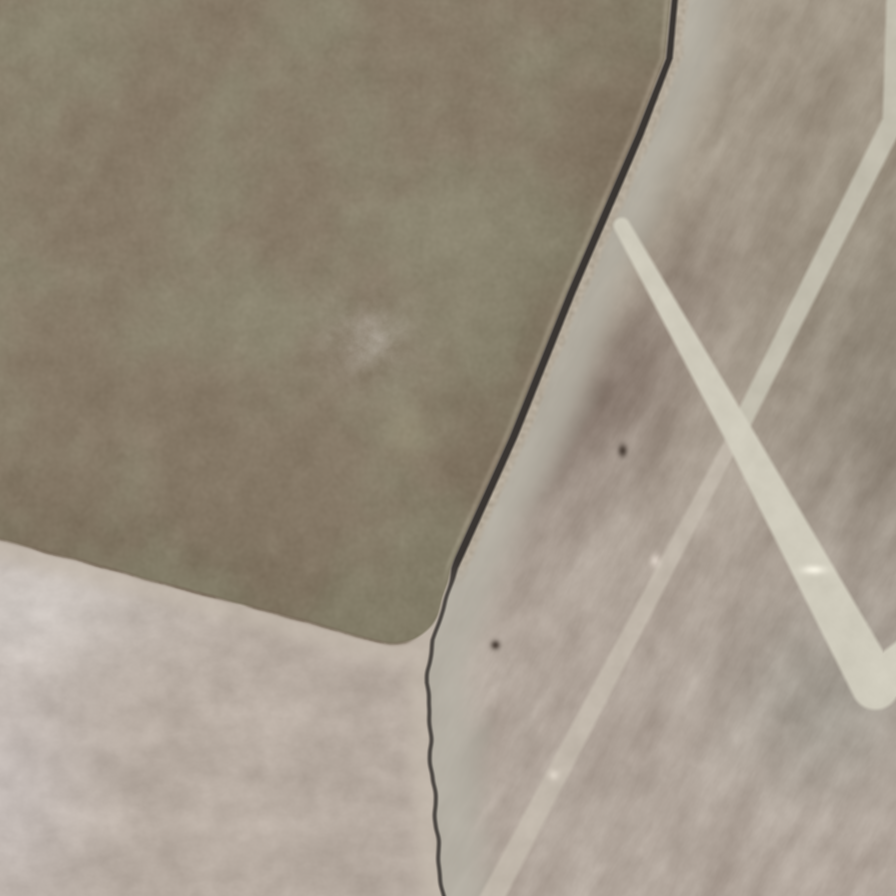
Write a Shadertoy shader that draws this texture.

```glsl
// Worn stone paving: a dark slab, a cracked seam and pale crossing stripes.

vec2 hashGradient(vec2 cell) {
    vec2 h = vec2(dot(cell, vec2(127.1, 311.7)), dot(cell, vec2(269.5, 183.3)));
    return fract(sin(h) * 43758.5) * 2.0 - 1.0;
}

float gradientNoise(vec2 p) {
    vec2 i = floor(p), f = p - i;
    vec2 u = f * f * f * (f * (f * 6.0 - 15.0) + 10.0);
    float a = dot(hashGradient(i), f);
    float b = dot(hashGradient(i + vec2(1, 0)), f - vec2(1, 0));
    float c = dot(hashGradient(i + vec2(0, 1)), f - vec2(0, 1));
    float d = dot(hashGradient(i + 1.0), f - 1.0);
    return mix(mix(a, b, u.x), mix(c, d, u.x), u.y);
}

float fbm(vec2 p) {
    float sum = 0.0, amp = 0.6;
    for (int i = 0; i < 5; i++) {
        sum += amp * gradientNoise(p);
        p = mat2(1.6, 1.2, -1.2, 1.6) * p + 3.7;
        amp *= 0.55;
    }
    return sum;
}

// Soft round spot, 1 at its centre
float glow(vec2 p, vec2 centre, vec2 size) {
    vec2 q = (p - centre) / size;
    return exp(-dot(q, q));
}

// Coverage of a segment whose half width runs from wa to wb
float stripe(vec2 p, vec2 a, vec2 b, float wa, float wb) {
    vec2 ab = b - a;
    float t = clamp(dot(p - a, ab) / dot(ab, ab), 0.0, 1.0);
    float d = length(p - a - ab * t) - mix(wa, wb, t);
    return 1.0 - smoothstep(-0.003, 0.003, d);
}

// Horizontal place of the seam at height y
float seamX(float y) {
    const vec2 knots[11] = vec2[11](
        vec2(0.495, 0.0), vec2(0.487, 0.089), vec2(0.482, 0.154), vec2(0.477, 0.238),
        vec2(0.483, 0.286), vec2(0.507, 0.366), vec2(0.573, 0.512), vec2(0.638, 0.674),
        vec2(0.714, 0.85), vec2(0.747, 0.935), vec2(0.753, 1.0));
    float x = knots[0].x;
    for (int i = 0; i < 10; i++) {
        float t = clamp((y - knots[i].y) / (knots[i + 1].y - knots[i].y), 0.0, 1.0);
        x += t * (knots[i + 1].x - knots[i].x);
    }
    return x;
}

void mainImage(out vec4 fragColor, in vec2 fragCoord) {
    vec2 p = fragCoord / iResolution.xy;
    float broad = fbm(p * 5.0), fine = fbm(p * 28.0 + 9.0), grain = gradientNoise(p * 150.0);
    float upper = smoothstep(0.34, 0.38, p.y);

    // Signed distances to the seam and to the slab with its rounded corner
    float wobble = 0.006 * gradientNoise(vec2(p.y * 38.0, 2.5)) * (1.0 - upper);
    float seam = (p.x - seamX(p.y) - wobble) * mix(0.99, 0.92, upper);
    float ledge = (0.398 - 0.27 * p.x - p.y) * 0.965 + 0.002 * gradientNoise(p * 30.0);
    vec2 corner = vec2(seam + 0.004, ledge) + 0.05;
    float slab = length(max(corner, 0.0)) + min(max(corner.x, corner.y), 0.0) - 0.05;

    // Right paving with slanted weathering
    vec2 slant = vec2(dot(p, vec2(0.88, -0.47)), dot(p, vec2(0.47, 0.88)));
    float streaks = fbm(slant * vec2(24.0, 7.0));
    vec3 right = mix(vec3(0.69, 0.645, 0.605), vec3(0.645, 0.605, 0.545), smoothstep(0.2, 0.8, p.y));
    right -= vec3(0.09, 0.085, 0.085) * glow(p, vec2(0.99, 0.57), vec2(0.13, 0.24));
    right -= vec3(0.07, 0.08, 0.07) * glow(slant, vec2(0.36, 0.86), vec2(0.06, 0.2));
    right -= vec3(0.06, 0.065, 0.06) * glow(slant, vec2(0.325, 0.80), vec2(0.025, 0.16));
    right += vec3(-0.04, -0.02, -0.02) * glow(p, vec2(0.92, 0.22), vec2(0.1));
    right += vec3(0.13, 0.14, 0.14) * streaks + 0.07 * fine + 0.03 * broad;
    float margin = 1.0 - smoothstep(0.025, 0.075, seam + 0.03 * streaks);
    right = mix(right, vec3(0.705, 0.69, 0.645) + 0.05 * streaks, margin * 0.8);
    float lip = 1.0 - smoothstep(0.009, 0.017, seam + 0.005 * fine);
    right = mix(right, vec3(0.70, 0.655, 0.59) + 0.1 * grain, lip * upper * 0.8);

    // Crossing stripes
    vec3 paint = vec3(0.80, 0.785, 0.725) + 0.05 * fine;
    float wide = stripe(p, vec2(0.694, 0.748), vec2(0.823, 0.518), 0.009, 0.016);
    wide = max(wide, stripe(p, vec2(0.823, 0.518), vec2(0.977, 0.235), 0.016, 0.027));
    wide = max(wide, stripe(p, vec2(0.977, 0.235), vec2(1.05, 0.29), 0.025, 0.025));
    float thin = stripe(p, vec2(0.997, 0.865), vec2(0.823, 0.518), 0.012, 0.010);
    thin = max(thin, stripe(p, vec2(0.999, 1.02), vec2(0.997, 0.865), 0.009, 0.012));
    float faint = stripe(p, vec2(0.823, 0.518), vec2(0.545, -0.01), 0.008, 0.013);
    right = mix(right, vec3(0.765, 0.73, 0.68) + 0.06 * fine, faint * 0.85);
    right = mix(right, paint - 0.03, thin * 0.9);
    right = mix(right, paint + 0.02, wide * 0.95);

    // Lower left paving, paler toward the left and along its rims
    vec3 left = vec3(0.715, 0.67, 0.63) + 0.08 * fine + 0.09 * fbm(p * vec2(9.0, 18.0));
    left += vec3(0.07, 0.085, 0.10) * glow(p, vec2(0.02, 0.33), vec2(0.17, 0.08));
    left += vec3(0.06, 0.07, 0.09) * glow(p, vec2(0.0, 0.12), vec2(0.10, 0.15));
    float rim = max(smoothstep(-0.035, -0.012, seam), 1.0 - smoothstep(0.008, 0.035, slab));
    left = mix(left, vec3(0.755, 0.715, 0.665) + 0.04 * fine, rim * 0.7);

    // Dark slab with mossy and brown blotches
    vec3 dark = mix(vec3(0.535, 0.485, 0.415), vec3(0.535, 0.51, 0.43), smoothstep(-0.2, 0.25, broad));
    dark += 0.055 * fine + 0.06 * broad + 0.02 * grain;
    dark -= 0.05 * smoothstep(-0.14, 0.0, slab) * (1.0 - 0.5 * p.y);
    dark += vec3(0.07, 0.075, 0.09) * glow(p, vec2(0.41, 0.62), vec2(0.045, 0.04)) * (0.8 + 2.0 * fine);
    dark += vec3(0.04, 0.045, 0.035) * glow(p, vec2(0.455, 0.515), vec2(0.025, 0.03));

    // Join the pieces, then draw the edge and the seam
    vec3 col = mix(left, right, smoothstep(-0.002, 0.002, seam));
    col = mix(col, dark, 1.0 - smoothstep(-0.002, 0.002, slab));
    float edgeLine = exp(-pow(slab / 0.0022, 2.0)) * smoothstep(0.02, 0.0, abs(ledge));
    col = mix(col, vec3(0.42, 0.36, 0.30), edgeLine * (0.45 + fine) * step(seam, 0.0));
    col += 0.07 * upper * exp(-pow((seam + 0.008) / 0.003, 2.0));
    float seamWidth = mix(0.0022, 0.0042, upper) * (1.0 - 0.25 * smoothstep(0.8, 1.0, p.y));
    float crack = 1.0 - smoothstep(seamWidth - 0.002, seamWidth + 0.002, abs(seam));
    col = mix(col, vec3(0.19, 0.175, 0.165), crack * mix(0.8, 0.93, upper));

    // Dark pits and bright chips
    float pits = glow(p, vec2(0.695, 0.497), vec2(0.005, 0.007)) + glow(p, vec2(0.553, 0.28), vec2(0.005));
    col = mix(col, vec3(0.25, 0.21, 0.18), min(pits, 1.0) * 0.85);
    float chips = glow(p, vec2(0.908, 0.364), vec2(0.012, 0.005)) + glow(p, vec2(0.731, 0.375), vec2(0.006, 0.008));
    col += 0.16 * (chips + 0.6 * glow(p, vec2(0.618, 0.135), vec2(0.006)));
    fragColor = vec4(clamp(col, 0.0, 1.0), 1.0);
}
```
